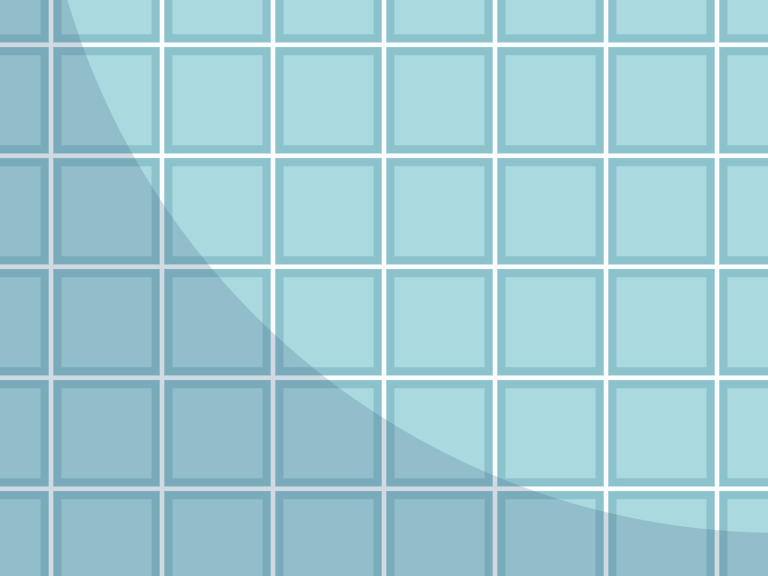
Reproduce this pattern procedurally as a WebGL 1 fragment shader.

```glsl
precision mediump float;
// Square bathroom tiles with a darker bevel band and thin white grout,
// crossed by a translucent shade that lies outside one large circle.
// Each tile is a folded grid cell measured by its distance to the cell edge.

uniform vec2 u_resolution;

// Lengths are fractions of the canvas height, with x = 0 at mid-width.
const float PITCH = 0.1927;          // distance between grout lines
const vec2 GRID_ORIGIN = vec2(0.0, 0.1515);
const float GROUT_HALF = 0.0040;     // half width of a grout line
const float BEVEL_INSET = 0.0182;    // grout centre to tile face
const float SOFTNESS = 0.0022;       // smallest blur of the tile edges

const vec2 LIGHT_CENTRE = vec2(0.6875, 1.3646);
const float LIGHT_RADIUS = 1.2896;

const vec3 FACE_COLOR = vec3(0.667, 0.852, 0.873);
const vec3 BEVEL_COLOR = vec3(0.545, 0.761, 0.795);
const vec3 GROUT_COLOR = vec3(0.985, 0.993, 0.996);
const vec3 SHADE_COLOR = vec3(0.240, 0.354, 0.515);
const float SHADE_OPACITY = 0.22;

// Distance to the nearest grout centre line.
float groutDistance(vec2 p) {
  vec2 cell = fract((p - GRID_ORIGIN) / PITCH);
  vec2 edge = min(cell, 1.0 - cell) * PITCH;
  return min(edge.x, edge.y);
}

// Smooth 0 to 1 step, centred on the edge and `width` wide.
float softStep(float edge, float width, float x) {
  return smoothstep(edge - 0.5 * width, edge + 0.5 * width, x);
}

vec3 tileColor(vec2 p, float blur) {
  float d = groutDistance(p);
  vec3 color = mix(BEVEL_COLOR, FACE_COLOR, softStep(BEVEL_INSET, blur, d));
  return mix(GROUT_COLOR, color, softStep(GROUT_HALF, blur, d));
}

void main() {
  float pixel = 1.0 / u_resolution.y;
  vec2 p = (gl_FragCoord.xy - 0.5 * vec2(u_resolution.x, 0.0)) * pixel;

  vec3 color = tileColor(p, max(1.5 * pixel, SOFTNESS));

  // Shade everything beyond the lit circle.
  float shade = softStep(LIGHT_RADIUS, 1.5 * pixel, length(p - LIGHT_CENTRE));
  color = mix(color, SHADE_COLOR, SHADE_OPACITY * shade);

  gl_FragColor = vec4(color, 1.0);
}
```
